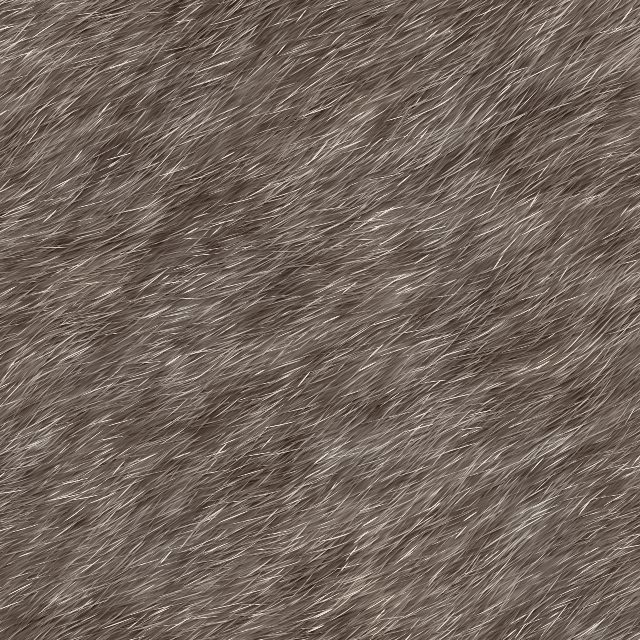
This texture is drawn by a Shadertoy shader. Its source:

```glsl
// Dense grey-brown animal fur, combed up to the right in loose crossing locks.
// Layers of needle-like hairs are scattered on a slanted grid, from a soft
// undercoat to crisp pale guard hairs, each one shading the hairs beneath it.

vec4 hash4(vec2 p) {
    return fract(sin(dot(p, vec2(127.1, 311.7))) * vec4(43758.5, 22578.1, 19642.3, 31415.9));
}

float noise(vec2 p) {
    vec2 i = floor(p), f = fract(p);
    f = f * f * (3.0 - 2.0 * f);
    float low = mix(hash4(i).x, hash4(i + vec2(1, 0)).x, f.x);
    float high = mix(hash4(i + vec2(0, 1)).x, hash4(i + vec2(1, 1)).x, f.x);
    return mix(low, high, f.y);
}

// Coverage of one tapered hair; x runs along it from -1 (root) to 1 (tip)
float hairCoverage(float x, float across, float halfWidth, float blur) {
    float width = halfWidth * (1.0 - 0.5 * abs(x));
    return 1.0 - smoothstep(width - 0.5 * blur, width + 0.5 * blur, abs(across));
}

void mainImage(out vec4 fragColor, in vec2 fragCoord) {
    vec2 uv = fragCoord / iResolution.y;
    float pixel = 1.0 / iResolution.y;

    // Frame whose x axis follows the mean lie of the fur
    float lie = 0.54;
    vec2 p = mat2(cos(lie), -sin(lie), sin(lie), cos(lie)) * uv + 3.0;

    // Local slope of the hairs, and light and dark tufts
    float flow = 0.45 * (noise(uv * 5.0 + 11.0) - 0.5);
    vec2 tuftPoint = p + vec2(0.0, 0.02 * noise(p * 20.0));
    float tuft = 0.45 * noise(tuftPoint * vec2(15.0, 38.0))
               + 0.35 * noise(tuftPoint * vec2(35.0, 85.0) + 7.0)
               + 0.2 * noise(uv * 5.0 + 23.0);

    // Soft streaked undercoat
    float streaks = noise(vec2(p.x * 45.0, (p.y - flow * 0.03) * 330.0));
    float tone = -0.15 + 0.62 * tuft + 0.3 * streaks;

    // Hairs, deepest layer first
    const int LAYERS = 12;
    vec2 cellSize = vec2(0.04, 0.01);
    for (int layer = 0; layer < LAYERS; layer++) {
        float depth = float(layer) / float(LAYERS - 1);
        vec2 grid = p / cellSize + float(layer) * vec2(0.37, 0.61);
        vec2 cell = floor(grid);
        for (int j = -2; j <= 2; j++) {
            for (int i = -1; i <= 1; i++) {
                vec2 id = cell + vec2(i, j);
                vec4 rnd = hash4(id + float(layer) * vec2(17.3, 41.9));
                vec4 lock = hash4(floor(id / vec2(1, 3)) + float(layer) * vec2(9.7, 23.1));
                float pick = fract(rnd.x * 31.7 + rnd.y * 57.3);
                vec2 d = (grid - id - rnd.xy) * cellSize;

                // Each lock shares a slope, each hair strays a little from it
                float slope = flow + 0.6 * (lock.x - 0.5) + 0.3 * (rnd.z - 0.5);
                float across = d.y - d.x * slope - 2.5 * (rnd.w - 0.5) * d.x * d.x;
                float x = d.x / mix(0.015, 0.035, rnd.w);
                float ends = 1.0 - smoothstep(0.6, 1.0, abs(x));

                // Dull hairs are soft and faint, shiny ones crisp and solid
                float blur = pixel + 0.0012 * (1.0 - pick);
                float cover = ends * hairCoverage(x, across, mix(0.0006, 0.0011, rnd.z), blur);
                float shade = ends * (1.0 - smoothstep(0.0, 0.0035, abs(across + 0.0015)));
                tone -= 0.07 * shade * (0.4 + pick);
                float shine = pick * pick * pick * pick * (0.45 + 1.1 * lock.y);
                float hairTone = -0.22 + 0.25 * depth + 0.62 * tuft
                               + 0.1 * pick + 1.2 * shine + 0.12 * x;
                tone = mix(tone, hairTone, mix(0.65, 0.95, pick) * cover);
            }
        }
    }

    // Dark brown to pale grey, with faintly warmer patches
    vec3 darkFur = vec3(0.28, 0.225, 0.19);
    vec3 paleFur = vec3(0.73, 0.69, 0.65);
    vec3 color = mix(darkFur, paleFur, clamp(tone, -0.28, 1.4));
    float warmth = noise(uv * 7.0 + 40.0) - 0.5;
    color *= 1.0 + warmth * vec3(0.02, 0.0, -0.04);
    fragColor = vec4(color, 1.0);
}
```
